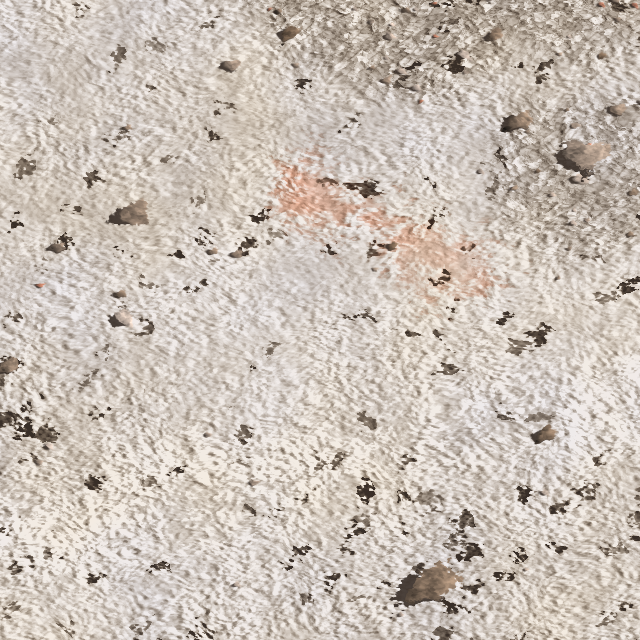
Reproduce this texture procedurally as a WebGL 2 fragment shader.

```glsl
#version 300 es
precision highp float;
uniform vec2 u_resolution;
out vec4 fragColor;

const vec2 LIGHT = vec2(0.86, 0.5);
const vec3 SHADOW = vec3(0.22, 0.18, 0.155);

vec3 hash3(vec2 p) {
    vec3 q = fract(p.xyx * vec3(0.1031, 0.103, 0.0973));
    q += dot(q, q.yxz + 33.33);
    return fract((q.xxy + q.yzz) * q.zyx);
}

mat2 turn(float angle) {
    float c = cos(angle), s = sin(angle);
    return mat2(c, s, -s, c);
}

// Layered sines, roughly -1 to 1
float waves(vec2 p) {
    float sum = 0.0, amp = 0.5;
    for (int i = 0; i < 4; i++) {
        p = turn(1.1) * p * 1.8 + 2.7;
        sum += amp * sin(p.x + 1.4 * sin(p.y * 0.8));
        amp *= 0.6;
    }
    return sum;
}

// Cellular noise: nearest distance, gap to the second, tone, blended tone
vec4 cells(vec2 p) {
    vec2 id = floor(p), blend = vec2(0.0);
    float first = 9.0, second = 9.0, tone = 0.0;
    for (int k = 0; k < 9; k++) {
        vec2 cell = id + vec2(k % 3, k / 3) - 1.0;
        vec3 r = hash3(cell);
        float d = length(cell + r.xy - p);
        blend += vec2(r.z, 1.0) * exp(-7.0 * d * d);
        second = min(second, max(first, d));
        if (d < first) { first = d; tone = r.z; }
    }
    return vec4(first, second - first, tone, blend.x / blend.y);
}

float grain(vec2 p) {
    return 0.38 * cells(p).w + 0.35 * cells(p * 2.1 + 7.0).w + 0.27 * cells(p * 3.7 + 19.0).w;
}

// Loose gravel along the top and at the right
float gravelMask(vec2 p) {
    float ragged = 0.05 * waves(p * 7.0);
    float border = max(1.0 - 0.4 * (p.x - 0.28), 0.85 + 0.15 * (p.x - 0.65));
    float side = length((p - vec2(0.93, 0.72)) / vec2(0.17, 0.14)) + 4.0 * ragged;
    return max(smoothstep(-0.04, 0.06, p.y - border + ragged), 0.8 - 0.8 * smoothstep(0.6, 1.2, side));
}

vec3 earth(float tone) {
    float t = clamp(tone, 0.0, 1.04);
    return mix(SHADOW, vec3(0.92, 0.895, 0.875), t) - vec3(0.0, 0.08, 0.2) * max(t - t * t, 0.0);
}

float segment(vec2 p, vec2 a, vec2 b) {
    vec2 v = p - a, w = b - a;
    return length(v - w * clamp(dot(v, w) / dot(w, w), 0.0, 1.0));
}

float inside(float limit, float soft, float d) {
    return 1.0 - smoothstep(limit - soft, limit + soft, d);
}

// Lumpy stones with shadows thrown to the left
vec3 addStones(vec3 color, vec2 p, float scale, float density, float extra, float height) {
    vec2 g = p * scale;
    for (int k = 0; k < 9; k++) {
        vec2 cell = floor(g) + vec2(k % 3, k / 3) - 1.0;
        vec3 place = hash3(cell + scale * 3.0), look = hash3(cell + scale * 5.0 + 17.0);
        vec2 centre = cell + 0.2 + 0.6 * place.xy;
        if (place.z > density + extra * gravelMask(centre / scale)) continue;
        float size = mix(0.13, 0.3, look.y * look.y), edge = 0.0025 * scale / size;
        vec2 offset = (g - centre) / size;
        vec2 v = turn(look.x * 1.4 - 0.7) * offset * vec2(1.0, mix(1.2, 1.9, look.z));
        float angle = atan(v.y, v.x);
        float lump = 1.0 + 0.15 * sin(3.0 * angle + 6.0 * look.x) + 0.1 * sin(5.0 * angle + 9.0 * look.z);
        lump += 0.8 * (height - 0.5);
        float shade = length((offset + vec2(0.55, 0.22)) * vec2(1.0, 1.6)) * lump;
        color = mix(color, SHADOW, 0.9 * inside(1.0, edge, shade));
        vec3 rock = mix(vec3(0.5, 0.41, 0.33), vec3(0.83, 0.76, 0.71), look.x);
        rock = mix(rock, vec3(0.72, 0.45, 0.35), 0.8 * step(0.87, look.z));
        rock *= 0.55 + 0.28 * dot(offset, LIGHT) + 0.8 * height;
        color = mix(color, rock, inside(1.0, edge, length(v) * lump));
    }
    return color;
}

void main() {
    vec2 uv = gl_FragCoord.xy / u_resolution;
    vec2 bent = uv + 0.009 * vec2(waves(uv * 9.0), waves(uv * 9.0 + 5.0));
    float broad = waves(uv * 4.0 + 1.0), patches = waves(uv * 13.0 + 6.0), gravel = gravelMask(uv);
    float lower = inside(0.4, 0.2, uv.y + 0.1 * broad);
    // Fine flaky relief lit from the right, rougher in patches
    vec2 flake = turn(0.2) * bent * vec2(58.0, 92.0);
    float height = grain(flake), relief = height - grain(flake + LIGHT * 0.42);
    relief *= relief < 0.0 ? 1.45 : 0.85;
    float rough = max(0.38 + 0.2 * lower + 0.3 * gravel + 0.2 * patches, 0.2);
    float tone = 0.885 + 0.045 * broad + 0.035 * patches + 0.25 * (height - 0.5) + relief * rough;
    // Chalky band
    float band = (uv.y - 0.17 - 0.22 * uv.x + 0.05 * broad) / 0.07;
    tone += 0.11 * exp(-band * band) * smoothstep(0.35, 0.65, height + 0.25 * patches);
    // Packed gravel chips
    vec4 chip = cells(bent * vec2(66.0, 80.0) + 1.6 * height);
    float chipTone = mix(0.46, 1.02, chip.z) * mix(0.6, 1.0, smoothstep(0.0, 0.3, chip.y));
    tone = mix(tone, chipTone + 0.6 * relief, 0.7 * gravel);
    // Crumbly dark flecks in loose clusters
    vec2 ragged = bent + 0.006 * vec2(waves(uv * 55.0), waves(uv * 55.0 + 9.0));
    vec4 fleck = cells(turn(-0.35) * ragged * vec2(24.0, 36.0));
    float rarity = 0.9 - 0.07 * lower - 0.1 * waves(uv * 6.0 + 4.0);
    float spread = 0.08 + 0.34 * fract(fleck.z * 57.0);
    float dark = step(rarity, fleck.z) * inside(spread, 0.13, fleck.x + 1.6 * (height - 0.48));
    tone -= dark * mix(0.3, 0.85, fract(fleck.z * 91.0));
    // Broken crack
    float crack = segment(uv + vec2(0.0, 0.02 * waves(uv * 19.0)), vec2(0.54, 0.52), vec2(0.71, 0.45));
    tone -= 0.7 * inside(0.003 + 0.007 * waves(uv * 31.0), 0.002, crack + 0.02 * (height - 0.5));
    // Warm and grey drifts, rusty clay patch
    vec3 color = earth(tone);
    color *= 1.0 + 0.025 * waves(uv * 7.0 + 8.0) * vec3(0.5, 0.1, -1.0);
    float clay = segment(uv, vec2(0.49, 0.7), vec2(0.72, 0.59)) + 0.03 * waves(uv * 10.0 + 3.0);
    float rust = inside(0.03, 0.035, clay + 0.15 * (height - 0.5)) * (0.65 + 0.35 * patches);
    color *= mix(vec3(1.0), vec3(1.0, 0.78, 0.68), rust);
    // Stones from small to large
    for (float i = 0.0; i < 3.0; i++)
        color = addStones(color, uv, 42.0 * pow(0.41, i), 0.006 + 0.04 * i, 0.24 - 0.04 * i, height);
    fragColor = vec4(clamp(color, 0.0, 1.0), 1.0);
}
```
